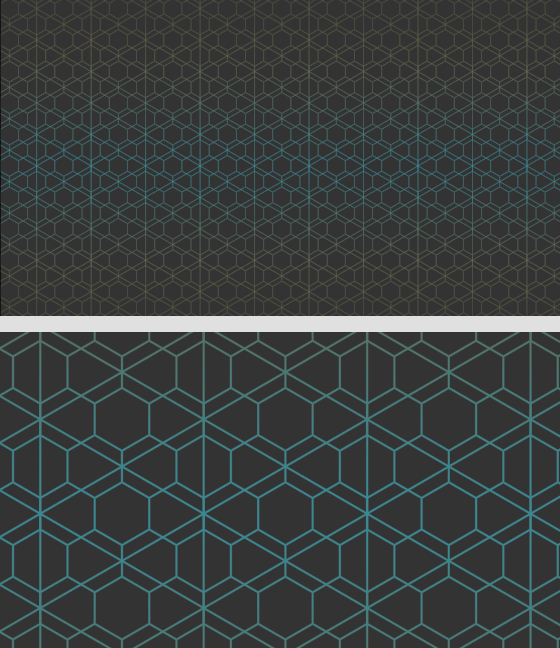
Top: the whole. Bottom: its middle third, enlarged.
Write a Shadertoy shader that draws this pattern.

```glsl
// Thin honeycomb overlaid with a rhombic lattice, glowing teal across the middle on charcoal.

const float SQRT3 = 1.7320508;
const float CELL = 0.1724;             // spacing of the long vertical lines
const float LINE_WIDTH = 0.0022;
const float GLOW_HEIGHT = 0.475;
const float BORDER_WIDTH = 0.0025;

const vec3 CHARCOAL = vec3(0.2);
const vec3 TEAL = vec3(0.24, 0.53, 0.57);
const vec3 SAGE = vec3(0.32, 0.46, 0.42);
const vec3 OLIVE = vec3(0.39, 0.385, 0.29);

// Distance to the nearest of evenly spaced parallel lines.
float stripeDistance(float x, float spacing) {
    return abs(fract(x / spacing + 0.5) - 0.5) * spacing;
}

// Offset from the nearest point of a rectangular grid.
vec2 gridOffset(vec2 p, vec2 spacing) {
    return (fract(p / spacing + 0.5) - 0.5) * spacing;
}

// Distance to the edges of pointy-topped hexagons of the given width.
float honeycombDistance(vec2 p, float width) {
    vec2 spacing = width * vec2(1.0, SQRT3);
    vec2 a = gridOffset(p, spacing);
    vec2 b = gridOffset(p - 0.5 * spacing, spacing);
    vec2 q = abs(dot(a, a) < dot(b, b) ? a : b);
    return 0.5 * width - max(q.x, 0.5 * q.x + 0.5 * SQRT3 * q.y);
}

// Box-filtered coverage of a line, stable for widths below one pixel.
float lineCoverage(float distance, float width, float filterSize) {
    float right = min(distance + 0.5 * filterSize, 0.5 * width);
    float left = max(distance - 0.5 * filterSize, -0.5 * width);
    return max(right - left, 0.0) / filterSize;
}

// Teal at the glow, through sage, to olive at the far edges.
vec3 lineColor(float y) {
    float away = abs(y - GLOW_HEIGHT);
    vec3 color = mix(TEAL, SAGE, smoothstep(0.0, 0.22, away));
    color = mix(color, OLIVE, smoothstep(0.12, 0.38, away));
    return mix(color, CHARCOAL, 0.3 * smoothstep(0.3, 0.53, away));
}

void mainImage(out vec4 fragColor, in vec2 fragCoord) {
    vec2 uv = fragCoord / iResolution.y;
    float pixel = 1.0 / iResolution.y;
    float filterSize = 1.25 * pixel;

    // Origin at a lattice crossing on a vertical line.
    float centerX = 0.5 * iResolution.x / iResolution.y;
    vec2 p = uv - vec2(centerX - 0.0805, GLOW_HEIGHT);

    // Honeycomb: three hexagons across each lattice cell.
    float hexWidth = CELL / 3.0;
    float hexDistance = honeycombDistance(p - vec2(0.5 * hexWidth, 0.0), hexWidth);
    float clear = 1.0 - lineCoverage(hexDistance, LINE_WIDTH, filterSize);

    // Lattice: vertical lines and two diagonal families.
    float vertical = stripeDistance(p.x, CELL);
    float rising = stripeDistance(dot(p, vec2(-0.5, 0.5 * SQRT3)), 0.5 * CELL);
    float falling = stripeDistance(dot(p, vec2(0.5, 0.5 * SQRT3)), 0.5 * CELL);
    clear *= 1.0 - lineCoverage(vertical, LINE_WIDTH, filterSize);
    clear *= 1.0 - lineCoverage(rising, LINE_WIDTH, filterSize);
    clear *= 1.0 - lineCoverage(falling, LINE_WIDTH, filterSize);

    vec3 color = mix(lineColor(uv.y), CHARCOAL, clear);

    // Narrow dark border on the left.
    float inside = clamp((uv.x - BORDER_WIDTH) / pixel + 0.5, 0.0, 1.0);
    color *= mix(0.2, 1.0, inside);

    fragColor = vec4(color, 1.0);
}
```
